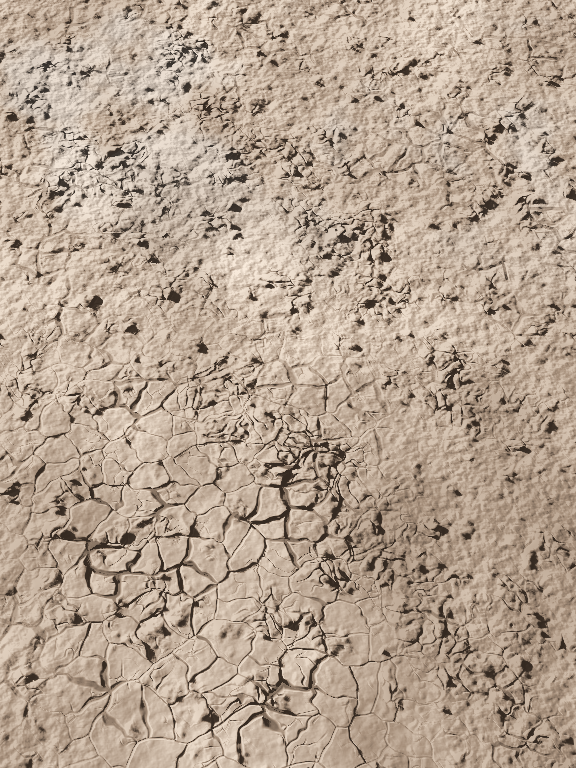
This texture is drawn by a Shadertoy shader. Its source:

```glsl
// Dry cracked mud under a low sun: broken plates, ridges of rubble, sandy grit
// and pale salt crust. Cellular and value noise build a height field, which is
// lit by its slope toward the sun and by a short shadow march.
const vec3 DARK_SOIL  = vec3(0.17, 0.13, 0.10);
const vec3 MID_SOIL   = vec3(0.65, 0.56, 0.48);
const vec3 LIGHT_SOIL = vec3(0.84, 0.77, 0.70);
const vec3 SALT       = vec3(0.85, 0.81, 0.77);
const vec2  TO_SUN        = vec2(-0.88, 0.47);
const float SUN_SLOPE     = 0.62;
const float SHADOW_STEP   = 0.0033;
const int   SHADOW_COUNT  = 6;
const float FLAT_TONE     = 0.785;
const float SLOPE_GAIN    = 0.19;
const float PERSPECTIVE   = 0.45;
const float PLATE_SCALE   = 15.0;
const float CLOD_SCALE    = 27.0;
const float PEBBLE_SCALE  = 62.0;
const float PLATE_HEIGHT  = 0.009;
const float CLOD_HEIGHT   = 0.017;
const float PEBBLE_HEIGHT = 0.0085;
const float GROUND_HEIGHT = 0.045;
const float ROUGH_HEIGHT  = 0.019;
const float CRACK_DEPTH   = 0.009;

vec2 hash2(vec2 p) {
    vec3 q = fract(p.xyx * vec3(0.1031, 0.1030, 0.0973));
    q += dot(q, q.yzx + 33.33);
    return fract((q.xx + q.yz) * q.zy);
}

float noise(vec2 p) {
    vec2 c = floor(p), f = p - c;
    f = f * f * (3.0 - 2.0 * f);
    float low  = mix(hash2(c).x, hash2(c + vec2(1, 0)).x, f.x);
    float high = mix(hash2(c + vec2(0, 1)).x, hash2(c + vec2(1, 1)).x, f.x);
    return mix(low, high, f.y);
}

float fbm(vec2 p, int octaves) {
    float sum = 0.0, amp = 0.5;
    for (int i = 0; i < octaves; i++, amp *= 0.5) {
        p = mat2(1.6, 1.3, -1.3, 1.6) * p + 17.3;
        sum += amp * noise(p);
    }
    return sum;
}

// xy: vector to the cell centre, z: distance to the border, w: cell id
vec4 cells(vec2 p) {
    vec2 c = floor(p), f = p - c, near = vec2(9), next = vec2(9), id = c;
    for (int j = -1; j <= 1; j++)
    for (int i = -1; i <= 1; i++) {
        vec2 g = vec2(i, j), r = g + 0.04 + 0.92 * hash2(c + g) - f;
        if (dot(r, r) < dot(near, near)) { next = near; near = r; id = c + g; }
        else if (dot(r, r) < dot(next, next)) next = r;
    }
    float border = 0.5 * (dot(next, next) - dot(near, near)) / length(next - near);
    return vec4(near, border, hash2(id + 5.0).y);
}

float segment(vec2 p, vec2 a, vec2 b) {
    vec2 d = b - a;
    return length(p - a - d * clamp(dot(p - a, d) / dot(d, d), 0.0, 1.0));
}

float crack(float border, float width) {
    return 1.0 - smoothstep(width * 0.5, width + 0.035, border);
}

float grittyZone(vec2 p) {
    return smoothstep(0.55, 0.82, p.x + 0.12 * p.y) * (1.0 - smoothstep(0.45, 0.8, p.y));
}

// x: height, y: how open the cracks are, z: amount of rubble
vec3 terrain(vec2 p) {
    vec2 q = (p - vec2(0.5, 0.0)) * (1.0 + PERSPECTIVE * p.y) + 3.0;
    vec2 warp = vec2(noise(q * 15.0), noise(q * 15.0 + 31.0)) - 0.5;
    vec2 jag = vec2(noise(q * 58.0), noise(q * 58.0 + 9.0)) - 0.5;
    float patches = fbm(q * 5.0 + 7.0, 3) * 1.15, gritty = grittyZone(p);

    // Zones
    float plated = (1.0 - smoothstep(0.45, 0.9, p.y))
                 * (1.0 - smoothstep(0.2, 0.48, abs(p.x - 0.5 + 0.25 * p.y)));
    vec2 w = p + 0.08 * warp + 0.02 * jag;
    float ridge = segment(w, vec2(0.33, 1.17), vec2(0.9, 0.6));
    ridge = min(ridge, segment(w, vec2(0.2, 1.08), vec2(0.4, 0.65)));
    ridge = min(ridge, segment(w, vec2(0.45, 0.6), vec2(0.68, 0.38)));
    ridge = min(ridge, segment(w, vec2(0.68, 0.38), vec2(0.94, 0.0)));
    float rubble = exp(-ridge * ridge * 260.0) * smoothstep(0.2, 0.7, patches);
    rubble = max(rubble, 0.75 * smoothstep(0.5, 0.75, fbm(q * 9.0 + 51.0, 3) * 1.1));

    // Plates, fragments and pebbles
    vec4 plate  = cells(q * PLATE_SCALE + warp * 0.6 + jag * 0.14);
    vec4 clod   = cells(q * CLOD_SCALE + warp * 1.6 + jag * 0.5);
    vec4 pebble = cells(mat2(0.8, 0.6, -0.6, 0.8) * q * PEBBLE_SCALE + jag * 0.8);
    float opening = smoothstep(0.42, 0.75, patches);
    float strength = max(plated, 0.4 * opening) * (1.0 - 0.85 * gritty);
    float gap = crack(plate.z, 0.005 + 0.08 * opening) * strength * (0.45 + 0.55 * opening);
    float broken = 0.7 * rubble + 0.5 * strength * smoothstep(0.45, 0.7, noise(q * 12.0 + 80.0));
    gap = max(gap, crack(clod.z, 0.09 * rubble) * broken * smoothstep(0.25, 0.6, noise(q * 30.0)));
    vec2 lean = vec2(plate.w, fract(plate.w * 7.0)) - 0.5;

    // Height layers
    float h = GROUND_HEIGHT * fbm(q * 2.2, 5);
    h += ROUGH_HEIGHT * (1.0 + 0.5 * rubble - 0.6 * plated * (1.0 - rubble)) * fbm(q * 20.0, 4);
    h += PLATE_HEIGHT * strength * (plate.w + dot(plate.xy, lean));
    h += CLOD_HEIGHT * rubble * clod.w * clod.w * (1.0 - smoothstep(0.15, 0.7, length(clod.xy)));
    h += PEBBLE_HEIGHT * (0.2 + 0.3 * gritty + 0.6 * rubble) * pebble.w * (1.0 - smoothstep(0.0, 0.8, length(pebble.xy)));

    // Tyre streaks along the upper right slope
    float across = dot(p, vec2(0.707));
    float track = smoothstep(1.04, 1.1, across) * (1.0 - smoothstep(1.2, 1.32, across));
    h += 0.002 * track * patches * sin(across * 190.0 + 3.0 * noise(q * 7.0));
    return vec3(h - CRACK_DEPTH * gap, gap, rubble);
}

void mainImage(out vec4 fragColor, in vec2 fragCoord) {
    vec2 p = fragCoord / iResolution.x;
    vec3 ground = terrain(p);
    float slope = 0.0, shadow = 0.0;
    for (int i = 1; i <= SHADOW_COUNT; i++) {
        float reach = SHADOW_STEP * float(i);
        float rise = terrain(p + TO_SUN * reach).x - ground.x;
        if (i == 1) slope = -rise / reach;
        shadow = max(shadow, smoothstep(0.0, 0.004, rise - reach * SUN_SLOPE));
    }
    // Tone: broad stains, sunlit slopes, shadows, open cracks
    float salt = smoothstep(0.42, 0.62, fbm(p * vec2(3.0, 4.0) + 12.0, 5)) * smoothstep(0.75, 1.15, p.y);
    float tone = FLAT_TONE + 0.22 * (fbm(p * 3.0 + 40.0, 4) - 0.47) - 0.07 * grittyZone(p) - 0.05 * ground.z;
    tone += SLOPE_GAIN * clamp(slope, -1.4, 0.5) + 0.06 * salt;
    tone = mix(mix(tone, 0.18, 0.9 * shadow), 0.2, 0.5 * ground.y);
    vec3 color = mix(DARK_SOIL, MID_SOIL, (tone - DARK_SOIL.r) / (MID_SOIL.r - DARK_SOIL.r));
    if (tone > MID_SOIL.r) color = mix(MID_SOIL, LIGHT_SOIL, (tone - MID_SOIL.r) / (LIGHT_SOIL.r - MID_SOIL.r));
    fragColor = vec4(clamp(mix(color, SALT * tone / SALT.r, 0.65 * salt), 0.0, 1.0), 1.0);
}
```
